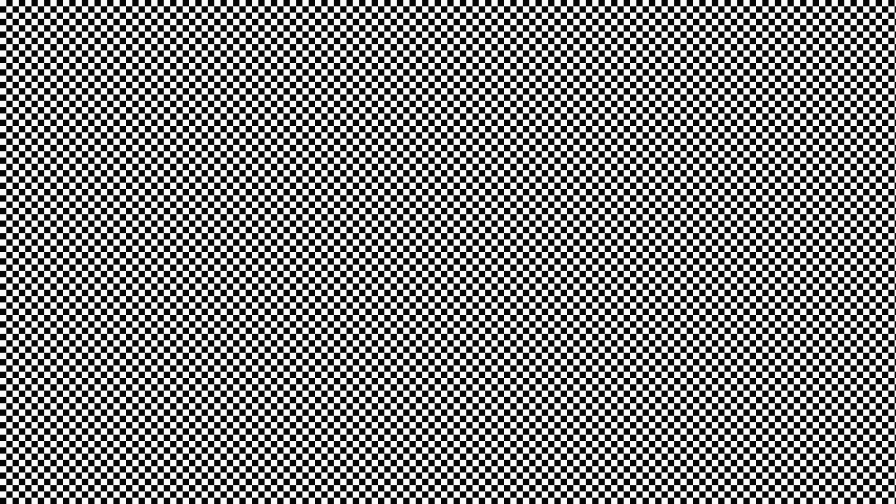
A WebGL 1 fragment shader for this pattern:

```glsl
precision highp float;
// Fine black and white checkerboard, 80 square cells high, with exact edge smoothing.

uniform vec2 u_resolution;

const float ROWS = 80.0;
const vec3 DARK = vec3(0.02);
const vec3 LIGHT = vec3(0.98);

// Integral of a square wave that is -1 on even cells and +1 on odd cells.
vec2 squareWaveIntegral(vec2 p) {
    return abs(mod(p, 2.0) - 1.0);
}

// Square wave on each axis, averaged over a box of the given width.
vec2 filteredSquareWave(vec2 p, float width) {
    vec2 upper = squareWaveIntegral(p + 0.5 * width);
    vec2 lower = squareWaveIntegral(p - 0.5 * width);
    return (upper - lower) / width;
}

// Share of light cells inside the box: 0 on even cells, 1 on odd cells.
float checkerCoverage(vec2 p, float width) {
    vec2 wave = filteredSquareWave(p, width);
    return 0.5 - 0.5 * wave.x * wave.y;
}

void main() {
    // Cell units, measured from the lower left corner.
    float pixelWidth = ROWS / u_resolution.y;
    vec2 cell = gl_FragCoord.xy * pixelWidth;

    float coverage = checkerCoverage(cell, pixelWidth);
    gl_FragColor = vec4(mix(DARK, LIGHT, coverage), 1.0);
}
```
